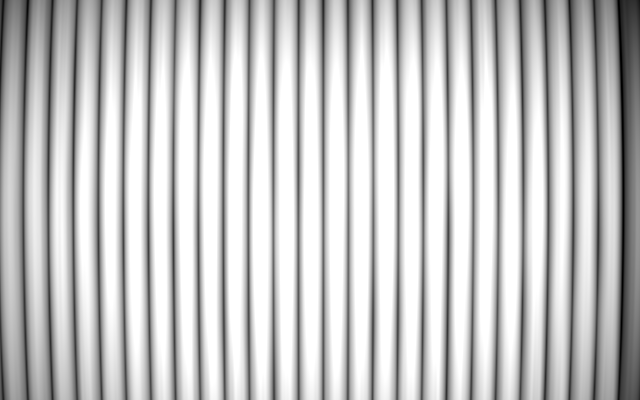
A Shadertoy shader for this texture:

```glsl
#define FOLDS 25.6
#define PHASE 0.933
#define BOW 0.016
#define LIGHT 1.20
#define DEPTH 0.62
#define TOP_SHADE 0.38
#define BOTTOM_SHADE 0.24
#define SIDE_SHADE 0.40
#define CREASE 0.12
#define WEAR 0.16
#define STREAKS 0.07

float hash(vec2 p) {
    return fract(sin(dot(p, vec2(127.1, 311.7))) * 43758.5453);
}

float noise(vec2 p) {
    vec2 cell = floor(p);
    vec2 f = fract(p);
    f = f * f * (3.0 - 2.0 * f);
    float low = mix(hash(cell), hash(cell + vec2(1.0, 0.0)), f.x);
    float high = mix(hash(cell + vec2(0.0, 1.0)), hash(cell + vec2(1.0)), f.x);
    return mix(low, high, f.y);
}

// Brightness of one fold: rounded ridge between two dark valleys
float foldProfile(float t, float ridge, float depth) {
    float slope = t < ridge ? (ridge - t) / ridge : (t - ridge) / (1.0 - ridge);
    return 1.0 - depth * pow(slope, 2.1);
}

// Broad light, fading toward the edges
float sheetLight(vec2 p) {
    float vertical = p.y > 0.0 ? TOP_SHADE : BOTTOM_SHADE;
    float side = abs(p.x);
    return LIGHT - vertical * p.y * p.y - SIDE_SHADE * side * side * side;
}

void mainImage(out vec4 fragColor, in vec2 fragCoord) {
    vec2 uv = fragCoord / iResolution.xy;
    vec2 p = uv * 2.0 - 1.0;

    // Folds bow outward at mid height
    float bowedX = 0.5 + 0.5 * p.x * (1.0 + BOW * p.y * p.y);
    float phase = bowedX * FOLDS - PHASE;
    float t = fract(phase);

    // Uneven folds: the ridge leans across the sheet and drifts along its length
    float dents = noise(vec2(phase, uv.y * 4.0 + 7.0)) - 0.5;
    float ridge = mix(0.43, 0.63, uv.x) + 0.12 * dents;
    float depth = DEPTH + WEAR * (noise(vec2(phase * 0.7, uv.y * 5.0)) - 0.5);
    float shade = foldProfile(t, ridge, depth) * sheetLight(p);

    // Narrow crease in each valley
    float valley = min(t, 1.0 - t);
    float aa = FOLDS / iResolution.x;
    shade -= CREASE * (1.0 - smoothstep(0.0, 0.05 + aa, valley));

    // Fine streaks along the folds
    shade += STREAKS * (noise(vec2(phase * 9.0, uv.y * 2.5)) - 0.5);

    // Right border turns away from the light
    shade -= 0.25 * smoothstep(0.955, 0.985, uv.x);

    fragColor = vec4(vec3(clamp(shade, 0.0, 1.0)), 1.0);
}
```
